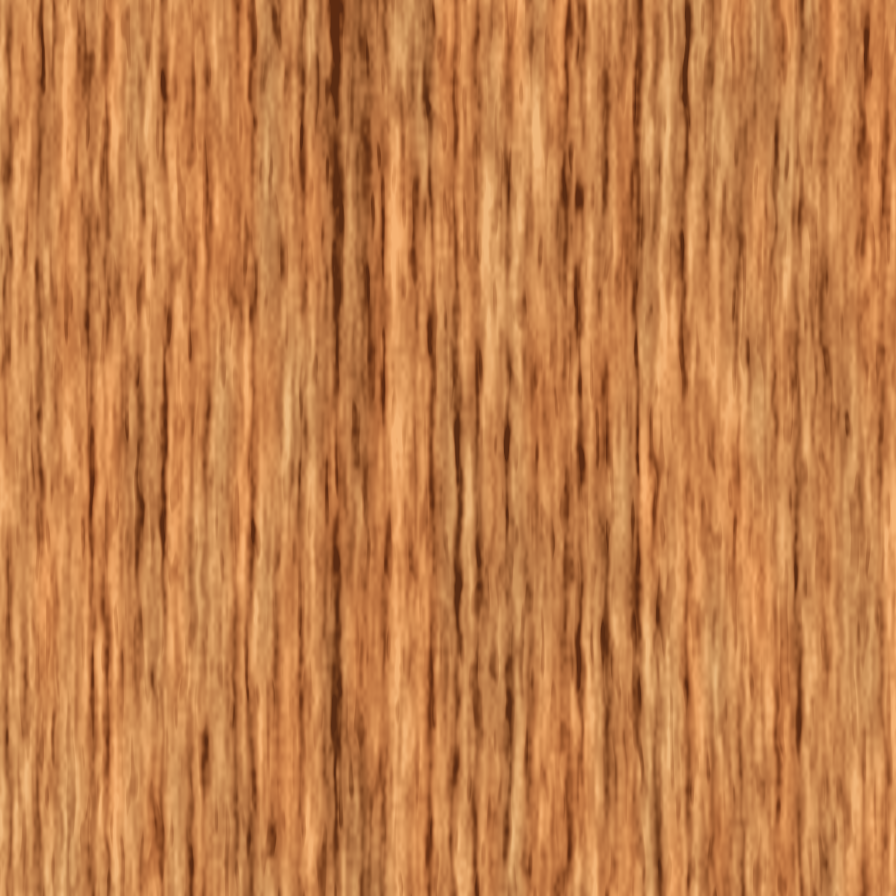
This texture is drawn by a Shadertoy shader. Its source:

```glsl
// Straight-grained oak veneer: vertical growth rings, fine fibres and short dark pores.

const float BASE_TONE = 3.68;       // palette index of plain wood
const float RING_COUNT = 36.0;      // growth rings across the canvas
const float RING_WIDTH = 0.0046;
const float RING_DEPTH = 3.6;
const float RING_HIGHLIGHT = 0.7;   // pale wood beside each ring
const float FIBRE_CONTRAST = 2.5;
const float PORE_DEPTH = 1.6;
const float FUZZ_CONTRAST = 1.2;
const float CLOUD_CONTRAST = 1.3;

// Wood tones from deep pore to pale fibre
const vec3 TONES[8] = vec3[8](
    vec3(0.36, 0.17, 0.07), vec3(0.48, 0.25, 0.11),
    vec3(0.60, 0.35, 0.18), vec3(0.70, 0.43, 0.24),
    vec3(0.77, 0.50, 0.29), vec3(0.83, 0.57, 0.34),
    vec3(0.90, 0.64, 0.40), vec3(0.95, 0.71, 0.47));

// Broad stripes: centre, half width, tone shift
const vec3 BANDS[7] = vec3[7](
    vec3(0.390, 0.026, -1.2), vec3(0.364, 0.007, -1.1),
    vec3(0.417, 0.006, -1.0), vec3(0.446, 0.016, 1.1),
    vec3(0.700, 0.020, -0.9), vec3(0.755, 0.030, 0.5),
    vec3(0.225, 0.008, -0.5));

float hash(vec2 cell) {
    uvec2 q = uvec2(ivec2(cell)) * uvec2(1597334673u, 3812015801u);
    uint h = (q.x ^ q.y) * 1597334673u;
    h = (h ^ (h >> 15)) * 2246822519u;
    h ^= h >> 13;
    return float(h >> 8) / 16777216.0;
}

float noise(vec2 p) {
    vec2 cell = floor(p);
    vec2 f = smoothstep(0.0, 1.0, p - cell);
    float low = mix(hash(cell), hash(cell + vec2(1, 0)), f.x);
    float high = mix(hash(cell + vec2(0, 1)), hash(cell + vec2(1, 1)), f.x);
    return mix(low, high, f.y);
}

// Noise along one column, shifted so that neighbouring columns never line up
float columnNoise(float column, float y) {
    y += 61.0 * hash(vec2(column, 977.0));
    float row = floor(y);
    return mix(hash(vec2(column, row)), hash(vec2(column, row + 1.0)),
               smoothstep(0.0, 1.0, y - row));
}

float streaks(vec2 p) {
    float column = floor(p.x);
    return mix(columnNoise(column, p.y), columnNoise(column + 1.0, p.y),
               smoothstep(0.0, 1.0, p.x - column));
}

float bump(float d, float width) {
    return exp(-d * d / (width * width));
}

// Broken dark lines with ragged sides, each with a pale edge
float growthRings(vec2 p) {
    float ragged = 0.005 * (streaks(p * vec2(150, 32) + 300.0) - 0.5);
    float dark = 0.0;
    float pale = 0.0;
    float cell = floor(p.x * RING_COUNT);
    for (int i = -1; i <= 1; i++) {
        float id = cell + float(i);
        float centre = (id + 0.5 + 0.7 * (hash(vec2(id, 411)) - 0.5)) / RING_COUNT;
        float d = p.x - centre + ragged;
        float strength = mix(0.35, 1.0, hash(vec2(id, 523)));
        float along = 0.6 * columnNoise(id + 700.0, p.y * 6.0)
                    + 0.4 * columnNoise(id + 800.0, p.y * 24.0);
        strength *= mix(0.35, 1.0, smoothstep(0.25, 0.65, along));
        float width = RING_WIDTH * mix(0.7, 1.3, columnNoise(id + 900.0, p.y * 14.0));
        dark = max(dark, strength * bump(d, width));
        pale = max(pale, bump(d - 2.1 * RING_WIDTH, RING_WIDTH));
    }
    return RING_HIGHLIGHT * pale - RING_DEPTH * dark;
}

float broadBands(vec2 p) {
    float tone = CLOUD_CONTRAST * (noise(p * vec2(14, 2.5) + 50.0) - 0.5);
    for (int i = 0; i < BANDS.length(); i++)
        tone += BANDS[i].z * bump(p.x - BANDS[i].x, BANDS[i].y);
    return tone;
}

vec3 woodColour(float tone) {
    float index = clamp(tone + 1.0, 0.0, 6.99);
    int i = int(index);
    return mix(TONES[i], TONES[i + 1], fract(index));
}

void mainImage(out vec4 fragColor, in vec2 fragCoord) {
    vec2 uv = fragCoord / iResolution.xy;

    // Slow wander and small wobble of the grain
    vec2 p = uv;
    p.x += 0.009 * (noise(uv * vec2(4, 3) + 20.0) - 0.5);
    p.x += 0.003 * (noise(uv * vec2(45, 28) + 90.0) - 0.5);

    float tone = BASE_TONE + broadBands(p) + growthRings(p);

    // Fibres, pores and surface fuzz
    tone += FIBRE_CONTRAST * (streaks(p * vec2(115, 11) + 1000.0) - 0.5);
    tone += FIBRE_CONTRAST * (streaks(p * vec2(225, 19) + 2000.0) - 0.5);
    tone -= PORE_DEPTH * smoothstep(0.6, 0.9, streaks(p * vec2(175, 24) + 3000.0));
    tone += FUZZ_CONTRAST * (noise(uv * vec2(260, 110) + 400.0) - 0.5);

    // Some strands lean towards rust
    float rust = streaks(p * vec2(40, 5) + 4000.0) - 0.5;
    vec3 colour = woodColour(tone) * (1.0 + rust * vec3(0.05, -0.06, -0.14));
    fragColor = vec4(colour, 1.0);
}
```
